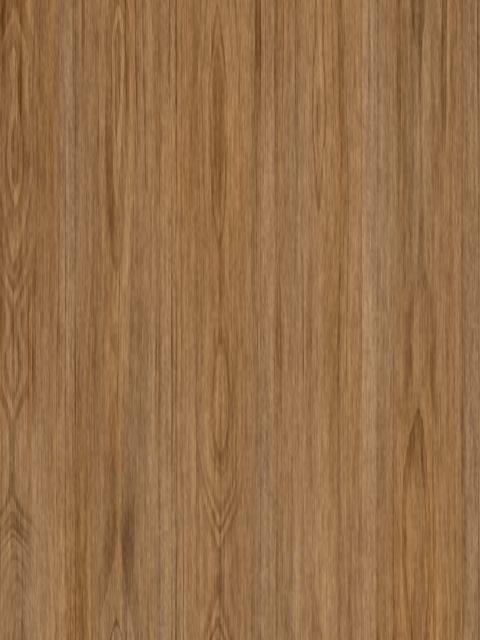
This texture is drawn by a Shadertoy shader. Its source:

```glsl
float hash(vec2 p) {
    vec3 h = fract(p.xyx * 0.1031);
    h += dot(h, h.yzx + 33.33);
    return fract((h.x + h.y) * h.z);
}

float noise(vec2 p) {
    vec2 cell = floor(p), f = fract(p);
    f = f * f * (3.0 - 2.0 * f);
    return mix(mix(hash(cell), hash(cell + vec2(1, 0)), f.x),
               mix(hash(cell + vec2(0, 1)), hash(cell + vec2(1, 1)), f.x), f.y);
}

// Noise centred on zero, with cells stretched along the trunk
float grain(vec2 p, float across, float along) {
    return noise(p * vec2(across, along) + across) - 0.5;
}

// Nested arches around the heart of one board; q is measured from its centre
float arches(vec2 q, float board) {
    float rise = noise(vec2(q.y * 3.0 + board * 5.3, board * 9.1)) - 0.5;
    rise += 0.12 * (noise(vec2(q.y * 9.0, board * 4.7)) - 0.5);
    float radius = sqrt(q.x * q.x + 0.00002);
    return radius + 0.16 * rise * exp(-q.x * q.x / 0.0035);
}

void mainImage(out vec4 fragColor, in vec2 fragCoord) {
    vec2 uv = fragCoord / iResolution.x;

    // Boards, each ending in a narrow straight strip on its right
    float board = floor((uv.x + 0.05) / 0.21);
    float local = uv.x + 0.05 - board * 0.21;
    float strip = smoothstep(0.172, 0.176, local) * (1.0 - smoothstep(0.207, 0.21, local));

    // Gentle wander of the fibres, none inside the strips
    vec2 p = uv;
    p.x += 0.010 * grain(uv, 7.0, 2.2) * (1.0 - strip);

    // Heart figure
    vec2 q = vec2(local - 0.085 + 0.016 * (hash(vec2(board, 3.0)) - 0.5), uv.y);
    q.x += 0.016 * (noise(vec2(uv.y * 3.2, board * 6.0)) - 0.5);
    q.x += 0.003 * grain(uv, 30.0, 14.0);
    float heart = exp(-q.x * q.x / 0.0014) * (1.0 - strip);
    heart *= 0.35 + 0.65 * smoothstep(0.3, 0.6, noise(vec2(uv.y * 2.4, board * 3.7 + 8.0)));
    float ring = noise(vec2(arches(q, board) * 180.0 + board * 17.0, uv.y * 0.8));

    // Broad bands and streaks
    float tone = 0.056 * grain(p, 24.0, 0.9) + 0.05 * grain(p, 62.0, 1.6);
    tone += 0.016 * (hash(vec2(board, 11.0)) - 0.5);

    // Fine fibres, from long lines to short broken dashes
    tone += 0.06 * grain(p, 150.0, 2.0) + 0.06 * grain(p, 250.0, 5.0);
    tone += 0.075 * grain(p, 350.0, 24.0) + 0.055 * grain(p, 330.0, 90.0);

    // Rings and faint flames along the heart
    tone -= (0.012 + 0.085 * heart) * (smoothstep(0.45, 0.85, ring) - 0.3);
    float flame = noise(vec2(q.x * 60.0 + q.y * 2.0, q.y * 8.0 + board * 13.0));
    tone -= 0.045 * heart * smoothstep(0.6, 0.9, flame);

    // Thin dark veins that fade in and out
    float vein = noise(p * vec2(190.0, 1.6) + 40.0);
    tone -= 0.085 * smoothstep(0.76, 0.95, vein) * (0.6 + 0.8 * noise(p * vec2(60.0, 24.0)));

    // Slanted pore ticks, mostly in the strips
    float ticks = noise(vec2(uv.x * 210.0, uv.y * 120.0 + uv.x * 110.0));
    tone -= (0.012 + 0.03 * strip) * (ticks - 0.5);

    // Seams at both edges of each strip
    float seamFade = 0.5 + 0.6 * noise(vec2(uv.y * 2.0, board * 2.9));
    float seam = exp(-pow((local - 0.207) / 0.0019, 2.0));
    seam += 0.6 * exp(-pow((local - 0.173) / 0.0016, 2.0));
    tone -= 0.09 * seam * seamFade;
    tone += 0.012 * strip;

    // Brown body, shifting between honey and greyish tan
    float warmth = 1.6 * grain(p, 13.0, 1.1) + 1.0 * grain(p, 48.0, 2.0) - 0.4 * strip;
    vec3 color = vec3(0.594, 0.443, 0.289);
    color += tone * vec3(1.0, 0.95, 0.82);
    color += warmth * vec3(0.009, -0.007, -0.029);
    fragColor = vec4(clamp(color, 0.0, 1.0), 1.0);
}
```
